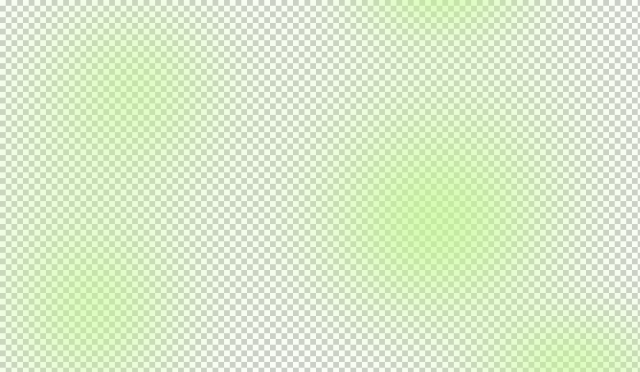
Reproduce this background procedurally as a WebGL 1 fragment shader.

```glsl
precision highp float;
// Fine grey and white checkerboard under soft drifting patches of lime light.

uniform vec2 u_resolution;

#define COLUMNS 111.4
#define LIGHT_CELL vec3(0.995)
#define DARK_CELL vec3(0.80)
#define LIME vec3(0.76, 0.98, 0.55)
#define BASE_TINT 0.03

// Square wave from -1 to 1 with period 2, softened over one pixel.
float squareWave(float x, float pixel) {
  float edge = abs(mod(x - 0.5, 2.0) - 1.0) - 0.5;
  return 2.0 * clamp(edge / pixel, -0.5, 0.5);
}

// Transparency left by an elliptical glow with a Gaussian falloff.
float veil(vec2 p, vec2 center, vec2 radius, float strength) {
  vec2 d = (p - center) / radius;
  return 1.0 - strength * exp(-dot(d, d));
}

void main() {
  // Canvas-width units, measured down from the upper left.
  vec2 p = vec2(gl_FragCoord.x, u_resolution.y - gl_FragCoord.y) / u_resolution.x;

  // Checkerboard
  vec2 cell = p * COLUMNS;
  float pixel = COLUMNS / u_resolution.x;
  float checker = squareWave(cell.x, pixel) * squareWave(cell.y, pixel);
  vec3 board = mix(DARK_CELL, LIGHT_CELL, 0.5 + 0.5 * checker);

  // Bright patches
  float clear = 1.0 - BASE_TINT;
  clear *= veil(p, vec2(0.215, 0.135), vec2(0.145, 0.135), 0.40);
  clear *= veil(p, vec2(0.690, -0.015), vec2(0.135, 0.075), 0.50);
  clear *= veil(p, vec2(0.680, 0.355), vec2(0.185, 0.155), 0.60);
  clear *= veil(p, vec2(0.145, 0.490), vec2(0.140, 0.135), 0.45);
  clear *= veil(p, vec2(0.895, 0.570), vec2(0.150, 0.090), 0.52);

  // Broad haze between them
  clear *= veil(p, vec2(0.700, 0.190), vec2(0.230, 0.220), 0.24);
  clear *= veil(p, vec2(0.130, 0.300), vec2(0.220, 0.260), 0.24);

  gl_FragColor = vec4(mix(LIME, board, clear), 1.0);
}
```
